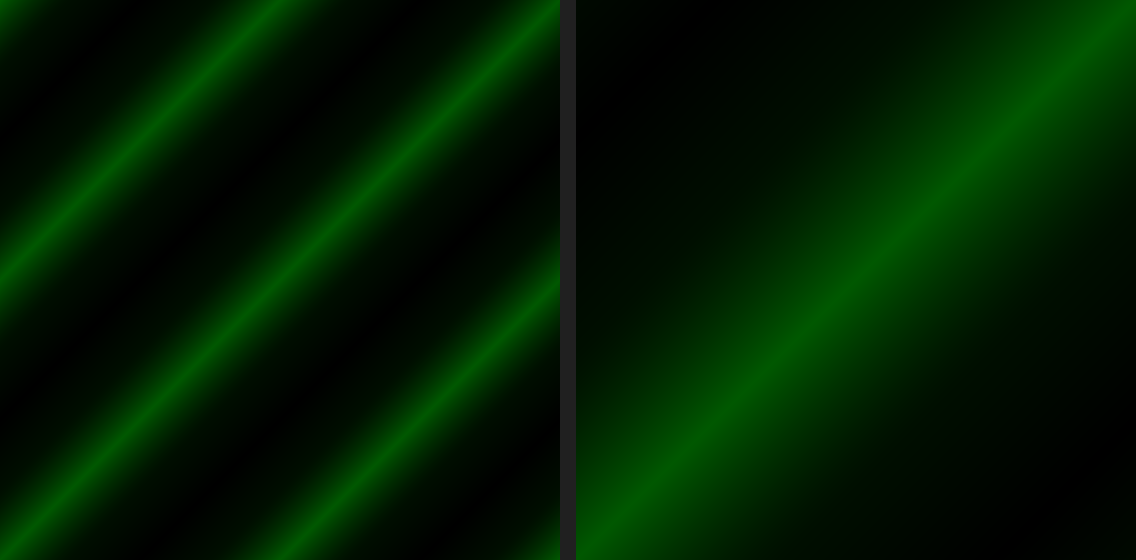
Left: the whole. Right: its middle third, enlarged.
Write a WebGL 1 fragment shader that draws this background.

```glsl
precision highp float;
// Soft green diagonal light beams on black, tiling seamlessly.

uniform vec2 u_resolution;

const float REPEATS = 2.0;                     // whole beams across and down
const vec3 HALO_COLOR = vec3(0.0, 0.11, 0.0);
const vec3 CORE_COLOR = vec3(0.0, 0.235, 0.0);
const float CORE_REACH = 0.5;                  // share of the half gap lit by the core

// Distance to the nearest rising diagonal: 0 on a beam, 1 midway between two.
float beamDistance(vec2 uv, float repeats) {
  float phase = fract((uv.x - uv.y) * repeats);
  return 2.0 * min(phase, 1.0 - phase);
}

// Falls from 1 at the centre to 0 at the given reach.
float falloff(float dist, float reach, float sharpness) {
  return pow(max(1.0 - dist / reach, 0.0), sharpness);
}

vec3 beamColor(float dist) {
  vec3 halo = HALO_COLOR * falloff(dist, 1.0, 1.0);
  vec3 core = CORE_COLOR * falloff(dist, CORE_REACH, 1.5);
  return halo + core;
}

void main() {
  vec2 uv = gl_FragCoord.xy / u_resolution;
  gl_FragColor = vec4(beamColor(beamDistance(uv, REPEATS)), 1.0);
}
```
